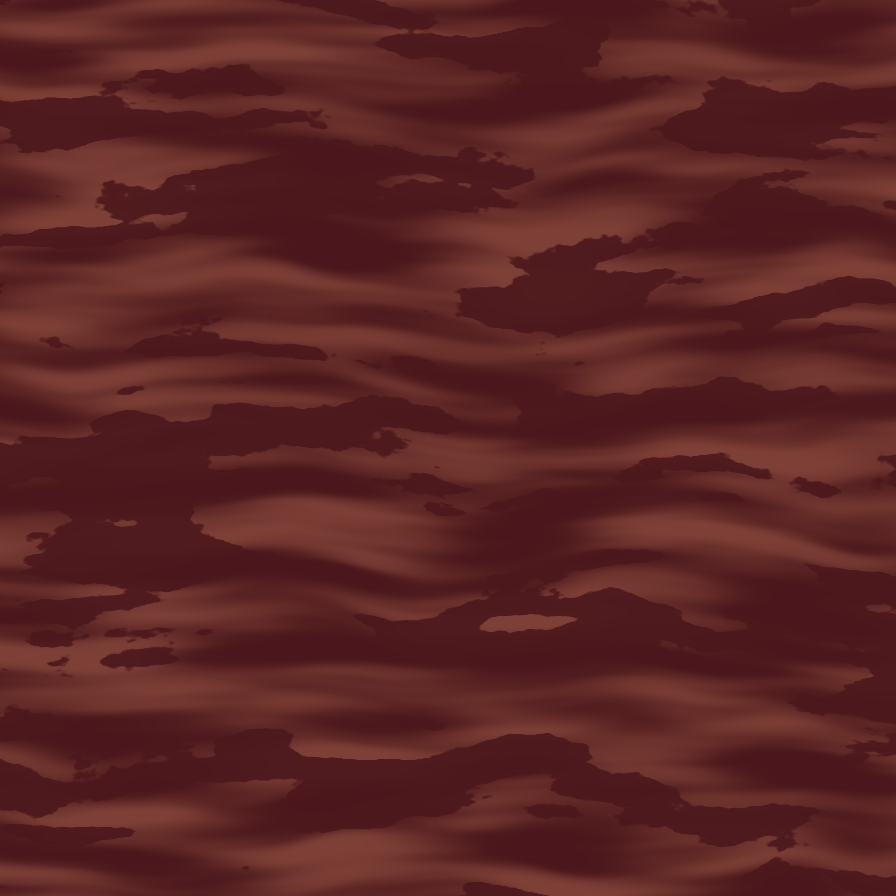
Write a WebGL 1 fragment shader that draws this texture.

```glsl
precision highp float;
// Dark red strata: soft wavy horizontal light bands cut by ragged flat patches.
uniform vec2 u_resolution;

vec2 randomDirection(vec2 cell) {
  vec3 q = fract(vec3(cell.xyx) * vec3(0.1031, 0.1030, 0.0973));
  q += dot(q, q.yzx + 33.33);
  float angle = 6.2832 * fract((q.x + q.y) * q.z);
  return vec2(cos(angle), sin(angle));
}

// Gradient noise, roughly -0.7 to 0.7
float noise(vec2 p) {
  vec2 i = floor(p), f = p - i;
  vec2 u = f * f * f * (f * (f * 6.0 - 15.0) + 10.0);
  vec2 e = vec2(1.0, 0.0);
  float a = dot(randomDirection(i), f);
  float b = dot(randomDirection(i + e), f - e);
  float c = dot(randomDirection(i + e.yx), f - e.yx);
  float d = dot(randomDirection(i + e.xx), f - e.xx);
  return mix(mix(a, b, u.x), mix(c, d, u.x), u.y);
}

float fbm(vec2 p) {
  float sum = 0.0, amplitude = 1.0;
  for (int octave = 0; octave < 6; octave++) {
    sum += amplitude * noise(p);
    p = p * vec2(2.1, 1.9) + vec2(17.3, 9.7);
    amplitude *= 0.52;
  }
  return sum;
}

// Smooth, elongated bands
float streaks(vec2 p) {
  return noise(p * vec2(4.0, 21.0) + 40.0)
       + 0.45 * noise(p * vec2(6.0, 43.0) + 80.0)
       + 0.12 * noise(p * vec2(10.0, 85.0) + 120.0);
}

void main() {
  vec2 uv = gl_FragCoord.xy / u_resolution;

  // Gentle undulation of all layers
  vec2 p = uv;
  p.y += 0.05 * noise(uv * vec2(2.5, 3.0) + 7.0)
       + 0.014 * noise(uv * vec2(7.0, 9.0) + 23.0);

  float band = streaks(p);
  float light = 0.92 * smoothstep(-0.4, 0.55, band);

  // Ragged patches, favouring the lower side of each band
  float below = streaks(p + vec2(0.0, 0.017)) - band;
  float cover = fbm(p * vec2(3.5, 11.0) + 60.0) + 0.5 * below;
  float patchMask = smoothstep(0.10, 0.15, cover);
  light *= mix(1.0, 0.1, patchMask);

  vec3 darkRed = vec3(0.297, 0.092, 0.108);
  vec3 clay = vec3(0.505, 0.265, 0.220);
  gl_FragColor = vec4(mix(darkRed, clay, light), 1.0);
}
```
